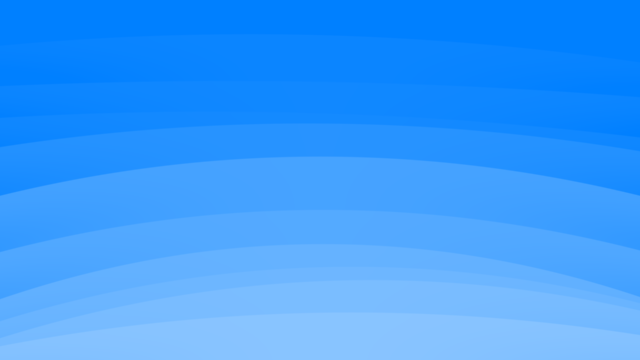
Give the GLSL for this background, as a Shadertoy shader.

```glsl
// Soft blue backdrop of stacked, gently arched sheets that pale toward the bottom.
// Each sheet is the area under a parabola, painted back to front with its own
// whiteness; its sides dim with depth so that the next sheet stands out.

#define DEEP_BLUE vec3(0.0, 0.5, 1.0)
#define SHEET_COUNT 10
#define EDGE_DIM 0.02    // whiteness lost at the sides along a whole sheet
#define DEPTH_DIM 0.06   // further loss at the sides, deep below the rim
#define DIM_DEPTH 0.15   // depth at which that loss is complete
#define EDGE_PIXELS 1.0  // rim softness

// Apex x, apex y, curvature, whiteness
const vec4 SHEETS[SHEET_COUNT] = vec4[](
    vec4(0.390, 0.905, 0.21, 0.045),
    vec4(0.360, 0.775, 0.11, 0.065),
    vec4(0.330, 0.690, 0.16, 0.080),
    vec4(0.480, 0.657, 0.285, 0.155),
    vec4(0.500, 0.565, 0.435, 0.275),
    vec4(0.505, 0.417, 0.46, 0.330),
    vec4(0.505, 0.322, 0.60, 0.395),
    vec4(0.550, 0.259, 0.50, 0.430),
    vec4(0.580, 0.222, 0.48, 0.480),
    vec4(0.550, 0.132, 0.31, 0.535)
);

// Vertical distance below the arched rim, positive inside the sheet
float depthBelowRim(vec2 uv, vec4 sheet) {
    float dx = uv.x - sheet.x;
    return sheet.y - sheet.z * dx * dx - uv.y;
}

// Whiteness of a sheet, dimmed toward the left and right sides
float sheetWhiteness(float whiteness, float depth, float side) {
    float dim = EDGE_DIM + DEPTH_DIM * smoothstep(0.0, DIM_DEPTH, depth);
    return max(whiteness - dim * side * side, 0.0);
}

void mainImage(out vec4 fragColor, in vec2 fragCoord) {
    vec2 uv = fragCoord / iResolution.xy;
    float side = 2.0 * uv.x - 1.0;
    float softness = EDGE_PIXELS / iResolution.y;

    // Paint the sheets from the highest to the lowest
    float whiteness = 0.0;
    for (int i = 0; i < SHEET_COUNT; i++) {
        float depth = depthBelowRim(uv, SHEETS[i]);
        float coverage = smoothstep(-softness, softness, depth);
        whiteness = mix(whiteness, sheetWhiteness(SHEETS[i].w, depth, side), coverage);
    }

    fragColor = vec4(mix(DEEP_BLUE, vec3(1.0), whiteness), 1.0);
}
```
